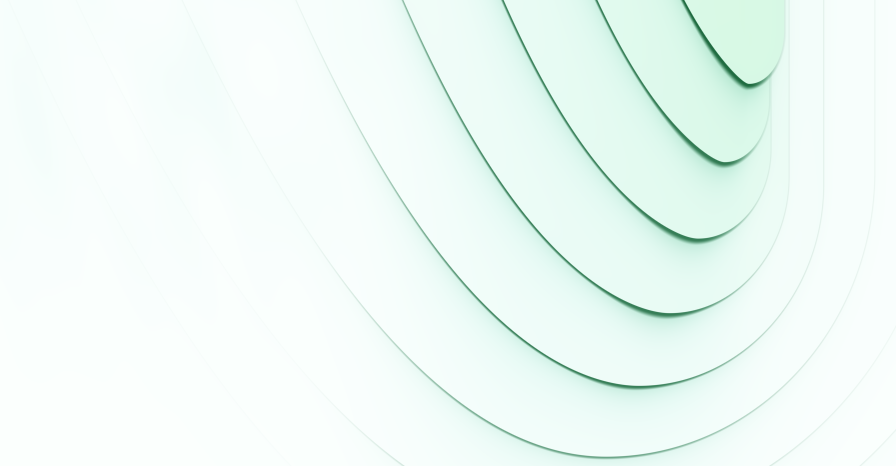
Give the GLSL for this background, as a WebGL 1 fragment shader.

```glsl
precision highp float;

uniform vec2 u_resolution;

#define FOLDS 8
#define WHITE vec3(0.983, 0.999, 0.994)
#define MINT vec3(0.84, 0.975, 0.885)
#define AQUA vec3(0.80, 0.96, 0.92)
#define SHADE vec3(0.42, 0.76, 0.60)
#define DEEP vec3(0.12, 0.42, 0.25)
#define LINE_WIDTH 0.0048
#define GLOW_WIDTH 0.016
#define HAZE_WIDTH 0.10
#define BEND_LENGTH 0.16
#define STREAKS 0.024

float hash(vec2 p) {
    vec3 q = fract(vec3(p.xyx) * 0.1031);
    q += dot(q, q.yzx + 33.33);
    return fract((q.x + q.y) * q.z);
}

float noise(vec2 p) {
    vec2 i = floor(p);
    vec2 f = fract(p);
    f = f * f * (3.0 - 2.0 * f);
    return mix(mix(hash(i), hash(i + vec2(1.0, 0.0)), f.x),
               mix(hash(i + vec2(0.0, 1.0)), hash(i + vec2(1.0, 1.0)), f.x), f.y);
}

// Lowest point of a fold, counted from the innermost one
vec2 foldBottom(float k) {
    return vec2(1.6075 - 0.05 * k - 0.00225 * k * k,
                0.82 - 0.17 * k + 0.002 * k * k);
}

// Half width and height of the rounded right side
vec2 foldRadii(float k) {
    return vec2(0.075, 0.1125) + 0.02 * k * k;
}

// Signed distance, positive inside; q is relative to the lowest point
float foldDistance(vec2 q, float k) {
    vec2 radii = foldRadii(k);
    if (q.x < 0.0) {
        // Left flank: a parabola, bent more tightly near the bottom
        float d = -q.x;
        float spread = min(0.175 + 0.065 * k + 0.01375 * k * k, 1.0);
        float bend = spread * max(0.92 - 0.04 * k - 0.03 * k * k, 0.0) * exp(-d / BEND_LENGTH);
        float s = spread - bend;
        float slope = d * (2.0 * s - d * bend / BEND_LENGTH) / (s * s);
        float flank = (q.y - d * d / s) / sqrt(1.0 + slope * slope);
        return min(flank, radii.x + d);
    }
    // Right side: quarter ellipse below, upright wall above
    vec2 e = vec2(q.x, min(q.y - radii.y, 0.0)) / radii;
    float r = length(e);
    return r * (1.0 - r) / max(length(e / radii), 0.0001);
}

void main() {
    vec2 p = gl_FragCoord.xy / u_resolution.y;
    float pixel = 1.0 / u_resolution.y;

    // Pale ground with faint slanted streaks at the upper left
    float streak = noise(vec2(p.x * 15.0 + p.y * 4.0, p.y * 3.0 - p.x));
    streak *= streak * smoothstep(1.3, 0.3, p.x) * smoothstep(0.1, 0.9, p.y);
    vec3 streakTint = STREAKS * streak * vec3(1.3, 0.3, 0.5);
    vec3 color = WHITE - streakTint;

    // Folds stacked from the outermost to the innermost
    for (int i = 0; i < FOLDS; i++) {
        float k = float(FOLDS - 1 - i);
        vec2 q = p - foldBottom(k);
        float dist = foldDistance(q, k);
        float inside = smoothstep(-0.7 * pixel, 0.7 * pixel, dist);
        float outward = max(-dist, 0.0);
        float inward = max(dist, 0.0);

        // Creases fade along both flanks and toward the outer folds
        float side = max(q.x, 0.0) / foldRadii(k).x;
        float left = mix(0.05, 1.0, smoothstep(0.62, 1.15, p.x));
        float right = mix(0.06, 1.0, exp(-3.5 * side * side));
        float fade = left * right * (1.0 - 0.7 * smoothstep(3.8, 6.3, k));

        // Shadow cast on the fold below, thickest just left of the bottom
        float belly = exp(-pow((q.x + 0.035) / 0.09, 2.0)) * smoothstep(5.5, 2.5, k);
        float width = LINE_WIDTH * (0.35 + 0.65 * left * right + 2.0 * belly);
        float crease = 1.0 - smoothstep(0.25 * width, width + pixel, outward);
        float glow = exp(-outward / (GLOW_WIDTH * (1.0 + 0.6 * belly)));
        color = mix(color, AQUA, 0.45 * fade * exp(-outward / HAZE_WIDTH));
        color = mix(color, SHADE, (0.24 + 0.26 * belly) * fade * glow);
        color = mix(color, DEEP, fade * crease);

        // Fold surface: greener at the core, whiter along the left flank
        vec3 surface = mix(MINT, WHITE, smoothstep(-1.0, 4.6, k));
        surface = mix(surface, WHITE, 0.6 * smoothstep(0.0, 0.5, -q.x));
        float rim = exp(-inward / 0.09) * smoothstep(0.5, 1.3, p.x);
        surface = mix(surface, AQUA, 0.18 * rim * smoothstep(7.0, 2.0, k));
        color = mix(color, surface - streakTint, inside);
    }

    gl_FragColor = vec4(color, 1.0);
}
```
